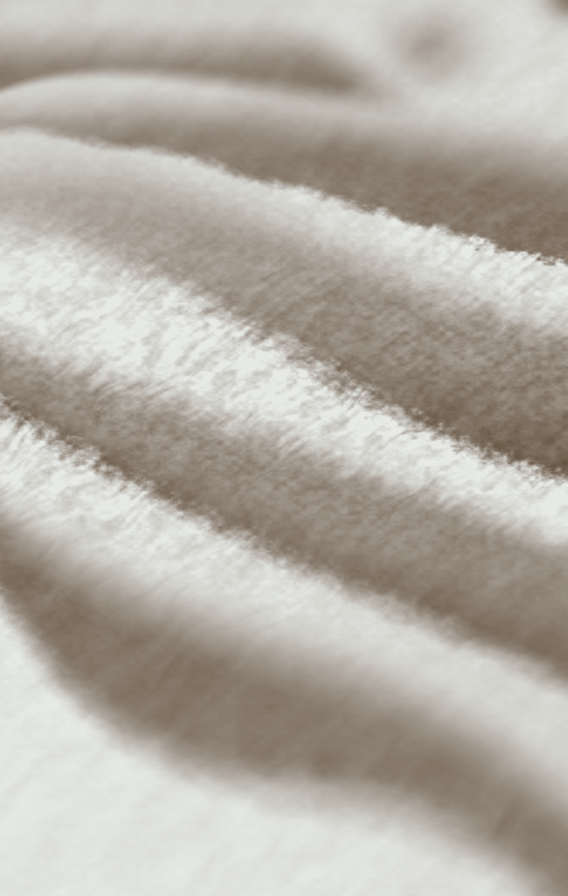
This texture is drawn by a WebGL 1 fragment shader. Its source:

```glsl
precision highp float;
// Soft cream fleece lying in diagonal folds, sharp in the middle and blurred elsewhere.
// Each fold is a run of soft tone layers below cubic curves, painted back to front;
// stretched noise bends the layer borders into fur and adds strands of light.
uniform vec2 u_resolution;

const float ASPECT = 0.633;

float hash(vec2 p) {
  return fract(sin(dot(p, vec2(127.1, 311.7))) * 43758.5453);
}

float noise(vec2 p) {
  vec2 i = floor(p);
  vec2 f = fract(p);
  f = f * f * (3.0 - 2.0 * f);
  return mix(mix(hash(i), hash(i + vec2(1.0, 0.0)), f.x),
             mix(hash(i + vec2(0.0, 1.0)), hash(i + vec2(1.0, 1.0)), f.x), f.y);
}

float fbm(vec2 p) {
  float sum = 0.0;
  float amp = 0.5;
  for (int i = 0; i < 4; i++) {
    sum += amp * noise(p);
    p = p * 2.03 + vec2(17.3, 9.1);
    amp *= 0.5;
  }
  return sum / 0.9375;
}

// Cubic through four heights at x = 0, 1/3, 2/3 and 1.
float curve(float x, vec4 h) {
  float t = 3.0 * x;
  float a = t - 1.0;
  float b = t - 2.0;
  float c = t - 3.0;
  return -h.x * a * b * c / 6.0 + h.y * t * b * c / 2.0
       - h.z * t * a * c / 2.0 + h.w * t * a * b / 6.0;
}

// Blends to a new tone below a curve; softness and tone run from left to right.
float layer(float tone, vec2 p, vec4 heights, vec2 softness, vec2 tones) {
  float w = mix(softness.x, softness.y, p.x);
  float cover = smoothstep(-w, w, p.y - curve(p.x, heights));
  return mix(tone, mix(tones.x, tones.y, p.x), cover);
}

float spot(vec2 p, vec2 center, vec2 radius) {
  vec2 d = (p - center) / radius;
  return exp(-dot(d, d));
}

// Hair noise stretched along a fixed slant, gently bent by a small warp.
float strands(vec2 q, float angle, vec2 scale) {
  vec2 along = vec2(cos(angle), sin(angle));
  vec2 across = vec2(-along.y, along.x);
  float bend = 0.018 * noise(q * 24.0);
  vec2 r = vec2(dot(q, along), dot(q, across) + bend) * scale;
  return 0.7 * noise(r) + 0.3 * noise(r * 1.7 + 31.0) - 0.5;
}

// Distant folds at the top, with a slanted ridge and a hollow beside it.
float farFolds(vec2 p) {
  float shade = smoothstep(0.01, 0.09, p.y);
  float ridge = p.x - 0.56 - 1.65 * p.y;
  float tone = mix(mix(0.80, 0.27, shade), 0.85, smoothstep(-0.13, 0.02, ridge));
  tone -= 0.36 * spot(p, vec2(0.76, 0.053), vec2(0.075, 0.042));
  return tone - 0.6 * spot(p, vec2(1.01, 0.0), vec2(0.05, 0.022));
}

float folds(vec2 p, vec2 furry, vec2 rough) {
  float t = farFolds(p);
  // second fold from the back
  t = layer(t, p, vec4(0.102, 0.087, 0.115, 0.066), vec2(0.007, 0.03), vec2(0.80, 0.86));
  t = layer(t, rough, vec4(0.130, 0.124, 0.146, 0.180), vec2(0.03, 0.055), vec2(0.34, 0.20));
  // upper main fold
  t = layer(t, rough, vec4(0.146, 0.178, 0.237, 0.295), vec2(0.010, 0.006), vec2(0.80, 0.90));
  t = layer(t, furry, vec4(0.195, 0.218, 0.300, 0.372), vec2(0.04, 0.04), vec2(0.54, 0.30));
  t = layer(t, rough, vec4(0.234, 0.306, 0.404, 0.482), vec2(0.04, 0.05), vec2(0.50, 0.06));
  // central fold
  t = layer(t, rough, vec4(0.247, 0.332, 0.452, 0.537), vec2(0.045, 0.012), vec2(0.90, 0.92));
  t = layer(t, furry, vec4(0.378, 0.458, 0.531, 0.612), vec2(0.034, 0.030), vec2(0.36, 0.34));
  t = layer(t, rough, vec4(0.430, 0.547, 0.638, 0.710), vec2(0.030, 0.050), vec2(0.14, 0.10));
  // front fold and the blurred foreground
  t = layer(t, rough, vec4(0.453, 0.573, 0.670, 0.762), vec2(0.020, 0.026), vec2(0.88, 0.82));
  t = layer(t, rough, vec4(0.573, 0.690, 0.768, 0.898), vec2(0.05, 0.06), vec2(0.20, 0.26));
  return layer(t, rough, vec4(0.670, 0.853, 0.898, 1.040), vec2(0.035, 0.05), vec2(0.92, 0.88));
}

vec3 fleeceColor(float tone) {
  vec3 low = mix(vec3(0.46, 0.40, 0.335), vec3(0.67, 0.64, 0.605), clamp(tone * 2.0, -0.3, 1.0));
  return mix(low, vec3(0.87, 0.877, 0.858), clamp(tone * 2.0 - 1.0, 0.0, 1.15));
}

void main() {
  vec2 p = gl_FragCoord.xy / u_resolution;
  p.y = 1.0 - p.y;
  vec2 q = p * vec2(ASPECT, 1.0);

  // depth of field, sharp hair, blurred clumps and fine pile
  float focus = exp(-pow((p.y - 0.46 + 0.04 * p.x) / 0.19, 2.0));
  float hair = strands(q, 2.55, vec2(40.0, 175.0));
  float clump = strands(q, 2.40, vec2(19.0, 58.0));
  float tuft = fbm(q * vec2(30.0, 42.0)) - 0.5;
  float grain = fbm(q * vec2(130.0, 180.0)) - 0.5;
  vec2 furry = p + vec2(0.0, hair * 0.06 * focus + clump * 0.016);
  vec2 rough = p + vec2(0.0, tuft * 0.016 + (grain * 0.028 + hair * 0.008) * focus);

  float tone = folds(p, furry, rough);
  tone = 0.5 + (tone - 0.5) * 1.28;
  float lit = smoothstep(0.1, 0.75, tone);
  tone += hair * focus * mix(0.16, 0.50, lit);
  tone += clump * mix(0.17, 0.09, lit) + tuft * 0.07;
  tone += grain * (0.06 + 0.38 * focus);
  gl_FragColor = vec4(fleeceColor(clamp(tone, -0.15, 1.08)), 1.0);
}
```
